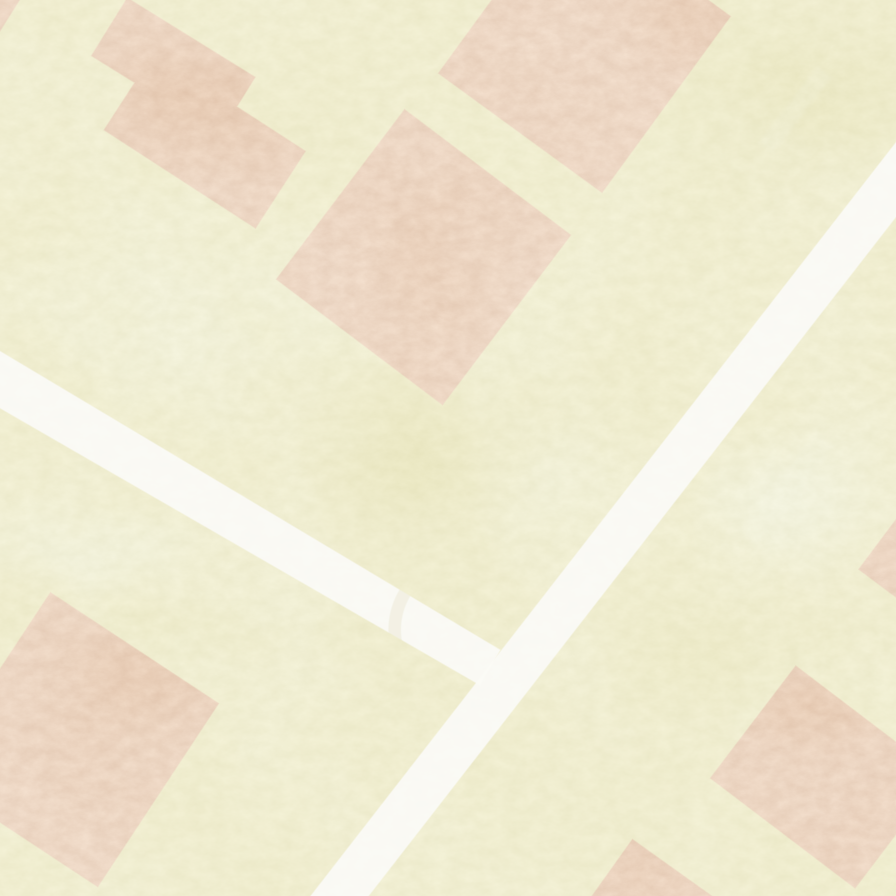
A WebGL 1 fragment shader for this texture map:

```glsl
precision highp float;
uniform vec2 u_resolution;

const vec3 LAND = vec3(0.941, 0.931, 0.815);
const vec3 LAND_PALE = vec3(0.949, 0.949, 0.868);
const vec3 LAND_OLIVE = vec3(0.908, 0.895, 0.735);
const vec3 CLAY = vec3(0.932, 0.848, 0.776);
const vec3 CLAY_DARK = vec3(0.895, 0.775, 0.675);
const vec3 ROAD = vec3(0.980, 0.978, 0.958);
const vec3 CROSSING = vec3(0.951, 0.943, 0.895);

// Gradient noise
vec2 gradientAt(vec2 cell) {
  vec3 h = fract(cell.xyx * vec3(0.1031, 0.1030, 0.0973));
  h += dot(h, h.yzx + 33.33);
  float angle = 6.2832 * fract((h.x + h.y) * h.z);
  return vec2(cos(angle), sin(angle));
}

float gradientNoise(vec2 p) {
  vec2 i = floor(p), f = fract(p);
  vec2 s = f * f * f * (f * (f * 6.0 - 15.0) + 10.0);
  float a = dot(gradientAt(i), f);
  float b = dot(gradientAt(i + vec2(1.0, 0.0)), f - vec2(1.0, 0.0));
  float c = dot(gradientAt(i + vec2(0.0, 1.0)), f - vec2(0.0, 1.0));
  float d = dot(gradientAt(i + 1.0), f - 1.0);
  return mix(mix(a, b, s.x), mix(c, d, s.x), s.y);
}

float fbm(vec2 p) {
  float sum = 0.0, amplitude = 0.5;
  for (int i = 0; i < 5; i++) {
    sum += amplitude * gradientNoise(p);
    p = mat2(1.6, 1.2, -1.2, 1.6) * p + 7.3;
    amplitude *= 0.55;
  }
  return sum;
}

// Distance functions
float boxDistance(vec2 p, vec2 center, vec2 halfSize, float angle) {
  float c = cos(angle), s = sin(angle);
  vec2 q = p - center;
  q = abs(vec2(c * q.x + s * q.y, c * q.y - s * q.x)) - halfSize;
  return length(max(q, 0.0)) + min(max(q.x, q.y), 0.0);
}

// Flat-ended strip whose half width runs from w.x at a to w.y at b
float stripDistance(vec2 p, vec2 a, vec2 b, vec2 w) {
  vec2 axis = normalize(b - a);
  float along = dot(p - a, axis), span = length(b - a);
  float across = abs(dot(p - a, vec2(-axis.y, axis.x)));
  float halfWidth = mix(w.x, w.y, clamp(along / span, 0.0, 1.0));
  return max(across - halfWidth, max(-along, along - span));
}

float cover(float d, float soft) {
  return 1.0 - smoothstep(-soft, soft, d);
}

// Soft watercolour patch
float stain(vec2 p, vec2 center, vec2 radius) {
  vec2 q = (p - center) / radius;
  return exp(-dot(q, q));
}

float buildingsDistance(vec2 p) {
  float d = boxDistance(p, vec2(0.4727, 0.7130), vec2(0.1165, 0.1190), -0.647);
  d = min(d, boxDistance(p, vec2(0.6523, 0.9500), vec2(0.1133, 0.1220), -0.630));
  d = min(d, boxDistance(p, vec2(0.0827, 0.1745), vec2(0.1127, 0.1228), -0.583));
  d = min(d, boxDistance(p, vec2(0.9212, 0.1328), vec2(0.1017, 0.0790), -0.650));
  d = min(d, boxDistance(p, vec2(0.7244, -0.0480), vec2(0.0800), -0.620));
  d = min(d, boxDistance(p, vec2(1.0560, 0.3786), vec2(0.0700), -0.643));
  d = min(d, boxDistance(p, vec2(-0.0567, 1.0250), vec2(0.0800), -0.562));
  d = min(d, boxDistance(p, vec2(0.1934, 0.9258), vec2(0.0842, 0.0383), -0.555));
  return min(d, boxDistance(p, vec2(0.2285, 0.8431), vec2(0.1010, 0.0515), -0.575));
}

void main() {
  vec2 uv = gl_FragCoord.xy / u_resolution;
  float soft = max(0.9 / min(u_resolution.x, u_resolution.y), 0.0012);
  float wash = fbm(uv * 5.0 + 3.0);
  float grain = fbm(uv * vec2(48.0, 72.0));
  vec2 p = uv + 0.03 * vec2(wash, fbm(uv * 9.0 + 21.0));

  // Land wash
  float olive = stain(p, vec2(0.90, 0.88), vec2(0.14, 0.08)) + stain(p, vec2(0.45, 0.49), vec2(0.09, 0.07));
  olive += 0.5 * stain(p, vec2(0.22, 0.30), vec2(0.20, 0.04)) + 0.5 * stain(p, vec2(0.80, 0.26), vec2(0.12, 0.06));
  float pale = stain(p, vec2(0.09, 0.39), vec2(0.12, 0.04)) + stain(p, vec2(0.89, 0.44), vec2(0.10, 0.07));
  pale += 0.8 * stain(p, vec2(0.22, 0.65), vec2(0.18, 0.10)) + 0.5 * stain(p, vec2(0.62, 0.48), vec2(0.10, 0.12));
  vec3 color = mix(LAND, LAND_PALE, clamp(0.75 * pale + 0.7 * wash, 0.0, 1.0));
  color = mix(color, LAND_OLIVE, clamp(0.5 * olive - 0.45 * wash, 0.0, 1.0));

  // Faint footpaths
  float paths = stripDistance(uv, vec2(0.835, 0.40), vec2(0.92, 0.51), vec2(0.012));
  paths = min(paths, stripDistance(uv, vec2(0.855, 0.835), vec2(0.92, 0.92), vec2(0.010)));
  color = mix(color, LAND_PALE, 0.25 * cover(paths, 0.004));
  color += grain * vec3(0.035, 0.036, 0.055);

  // Buildings
  float shade = stain(p, vec2(0.20, 0.89), vec2(0.10, 0.06)) + stain(p, vec2(0.17, 0.25), vec2(0.10, 0.06));
  shade += 0.7 * stain(p, vec2(0.48, 0.72), vec2(0.06, 0.08)) + stain(p, vec2(0.90, 0.21), vec2(0.08, 0.05));
  shade += 0.6 * stain(p, vec2(0.77, 0.99), vec2(0.06)) + 0.5 * stain(p, vec2(0.72, 0.03), vec2(0.08));
  vec3 clay = mix(CLAY, CLAY_DARK, clamp(0.1 + 0.5 * shade - 0.4 * wash, 0.0, 1.0));
  clay += grain * vec3(0.055, 0.075, 0.085);
  color = mix(color, clay, cover(buildingsDistance(uv), soft));

  // Roads and the curved crossing
  float mainRoad = stripDistance(uv, vec2(0.3169, -0.08), vec2(1.0621, 0.8795), vec2(0.0257));
  float sideRoad = stripDistance(uv, vec2(-0.05, 0.6055), vec2(0.547, 0.2550), vec2(0.0280, 0.0228));
  vec3 road = ROAD + 0.008 * grain;
  float crossing = abs(length(uv - vec2(0.521, 0.297)) - 0.0805) - 0.007;
  vec3 sideColor = mix(road, CROSSING, cover(crossing, soft));
  color = mix(color, sideColor, cover(sideRoad, soft));
  color = mix(color, road, cover(mainRoad, soft));
  color += 0.006 * cover(max(mainRoad, sideRoad), soft);

  gl_FragColor = vec4(clamp(color, 0.0, 1.0), 1.0);
}
```
